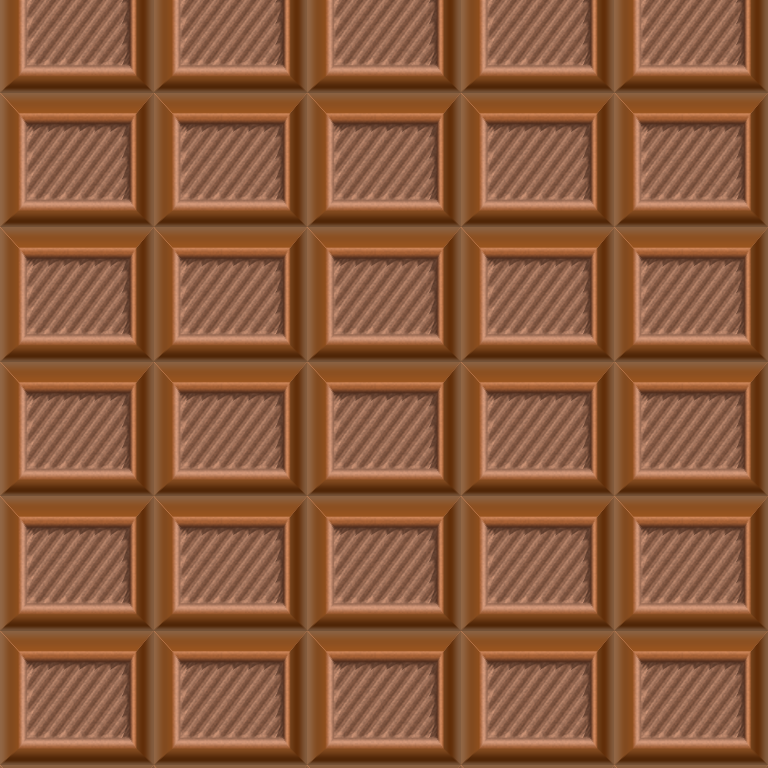
Write a WebGL 1 fragment shader that draws this texture.

```glsl
precision highp float;
// A slab of milk chocolate: a grid of identical bevelled blocks, each with a
// glossy rim around a sunken panel of slanted ridges. Every side of a block is
// shaded by its own colour ramp, and the sides meet in mitred corners.

uniform vec2 u_resolution;

const vec2 REPEATS = vec2(5.0, 5.71);       // blocks across and down
const float ROW_OFFSET = 0.688;             // part of a row shown at the top
const float BLOCK_HEIGHT = 0.8757;          // relative to a block width of 1
// Side widths, in the order left, top, right, bottom
const vec4 BEVEL = vec4(0.122, 0.135, 0.112, 0.108);
const vec4 RIM = vec4(0.052, 0.072, 0.045, 0.070);
const float RIDGE_PERIOD = 0.101;
const float RIDGE_SLOPE = 1.35;
const float TOOTH_DEPTH = 0.038;
const float GRAIN_SCALE = 95.0;
const float GRAIN_AMOUNT = 0.07;

const vec3 GROOVE = vec3(0.57, 0.40, 0.27);
const vec3 CARAMEL = vec3(0.60, 0.33, 0.12);
const vec3 MILK = vec3(0.51, 0.29, 0.12);
const vec3 COCOA = vec3(0.34, 0.16, 0.03);
const vec3 RIM_BASE = vec3(0.64, 0.37, 0.20);
const vec3 RIM_ORANGE = vec3(0.81, 0.53, 0.36);
const vec3 RIM_PINK = vec3(0.82, 0.59, 0.47);
const vec3 SHADOW = vec3(0.25, 0.14, 0.09);
const vec3 RIDGE_DARK = vec3(0.47, 0.31, 0.23);
const vec3 RIDGE_MID = vec3(0.59, 0.41, 0.32);
const vec3 RIDGE_LIGHT = vec3(0.70, 0.51, 0.41);

float hash(vec2 p) {
  vec3 q = fract(vec3(p.xyx) * 0.1031);
  q += dot(q, q.yzx + 33.33);
  return fract((q.x + q.y) * q.z);
}

float noise(vec2 p) {
  vec2 i = floor(p), f = fract(p);
  f = f * f * (3.0 - 2.0 * f);
  return mix(mix(hash(i), hash(i + vec2(1.0, 0.0)), f.x),
             mix(hash(i + vec2(0.0, 1.0)), hash(i + vec2(1.0)), f.x), f.y);
}

// Three-stop gradient with the middle colour at position m
vec3 ramp(vec3 a, vec3 b, vec3 c, float m, float t) {
  return mix(mix(a, b, smoothstep(0.0, m, t)), c, smoothstep(m, 1.0, t));
}

float minSide(vec4 s) {
  return min(min(s.x, s.y), min(s.z, s.w));
}

// How much each side owns this point, with softened mitres
vec4 sideWeights(vec4 s, float soft) {
  vec4 w = 1.0 - smoothstep(0.0, soft, s - minSide(s));
  return w / dot(w, vec4(1.0));
}

vec3 blendSides(vec4 w, vec3 left, vec3 top, vec3 right, vec3 bottom) {
  return left * w.x + top * w.y + right * w.z + bottom * w.w;
}

vec3 bevelColor(vec4 s, float soft) {
  vec3 left = ramp(GROOVE, MILK, CARAMEL * 0.92, 0.6, s.x);
  vec3 top = ramp(GROOVE * 0.95, MILK * 1.08, CARAMEL, 0.55, s.y);
  vec3 right = ramp(GROOVE * 0.90, COCOA * 1.12, MILK * 0.86, 0.62, s.z);
  vec3 bottom = ramp(GROOVE * 0.80, COCOA * 0.92, MILK, 0.32, s.w);
  vec3 color = blendSides(sideWeights(s, soft), left, top, right, bottom);
  // Bright creases along the two upper mitres
  float inner = min(s.z, s.w);
  float crease = (1.0 - smoothstep(0.0, soft, abs(s.x - s.y))) * step(s.x, inner);
  float faint = (1.0 - smoothstep(0.0, soft, abs(s.z - s.y))) * step(s.y, min(s.x, s.w));
  return mix(color, RIM_ORANGE, 0.6 * crease + 0.3 * faint);
}

vec3 rimColor(vec4 k, float soft) {
  vec3 left = ramp(RIM_BASE, RIM_PINK, RIDGE_MID, 0.55, k.x);
  vec3 top = ramp(RIM_ORANGE, RIM_BASE, SHADOW * 1.25, 0.45, k.y);
  vec3 right = ramp(RIM_BASE, RIM_ORANGE, SHADOW * 1.4, 0.4, k.z);
  vec3 bottom = ramp(RIM_BASE * 0.95, RIM_PINK, RIDGE_MID, 0.6, k.w);
  return blendSides(sideWeights(k, soft), left, top, right, bottom);
}

vec3 panelColor(vec2 p, vec4 edge, float aa) {
  // Broad slanted ridges with finer scratches on top
  float phase = (p.x + p.y / RIDGE_SLOPE) / RIDGE_PERIOD;
  float wave = abs(fract(phase) - 0.5) * 2.0;
  float fine = abs(fract(phase * 4.0 + 0.2) - 0.5) * 2.0;
  vec3 color = mix(RIDGE_DARK, RIDGE_MID, smoothstep(0.05, 0.6, wave));
  color = mix(color, RIDGE_LIGHT, 0.75 * smoothstep(0.62, 0.95, wave));
  float corner = max(1.0 - smoothstep(0.0, 0.16, edge.x + edge.y),
                     1.0 - smoothstep(0.0, 0.16, edge.z + edge.w));
  color *= 1.0 + (fine - 0.5) * (0.10 + 0.35 * corner);
  // Ridge ends catch light at lower left and cast shadow at upper right
  float tooth = TOOTH_DEPTH * wave * wave;
  float lit = 1.0 - smoothstep(0.0, 0.012 + aa, min(edge.x, edge.w) - tooth);
  float shade = 1.0 - smoothstep(0.0, 0.016 + aa, min(edge.y, edge.z) - tooth);
  color = mix(color, RIM_PINK * (0.75 + 0.25 * wave), 0.6 * lit);
  return mix(color, SHADOW, 0.65 * shade);
}

void main() {
  vec2 uv = gl_FragCoord.xy / u_resolution;
  vec2 grid = vec2(uv.x, 1.0 - uv.y) * REPEATS - vec2(0.0, ROW_OFFSET);
  vec2 p = fract(grid) * vec2(1.0, BLOCK_HEIGHT);
  float aa = REPEATS.x / u_resolution.x;

  // Distance to each side, then progress across the bevel and the rim
  vec4 d = vec4(p, 1.0 - p.x, BLOCK_HEIGHT - p.y);
  vec4 bevel = d / BEVEL;
  vec4 rim = (d - BEVEL) / RIM;
  vec4 edge = d - BEVEL - RIM;

  float grain = (noise(p * GRAIN_SCALE) - 0.5) * GRAIN_AMOUNT;
  vec3 color = bevelColor(bevel, aa / 0.12);
  float onRim = smoothstep(-aa, aa, minSide(d - BEVEL));
  color = mix(color, rimColor(rim, aa / 0.05) * (1.0 + grain), onRim);
  float onPanel = smoothstep(-aa, aa, minSide(edge));
  color = mix(color, panelColor(p, edge, aa) * (1.0 + 2.0 * grain), onPanel);
  gl_FragColor = vec4(color, 1.0);
}
```
